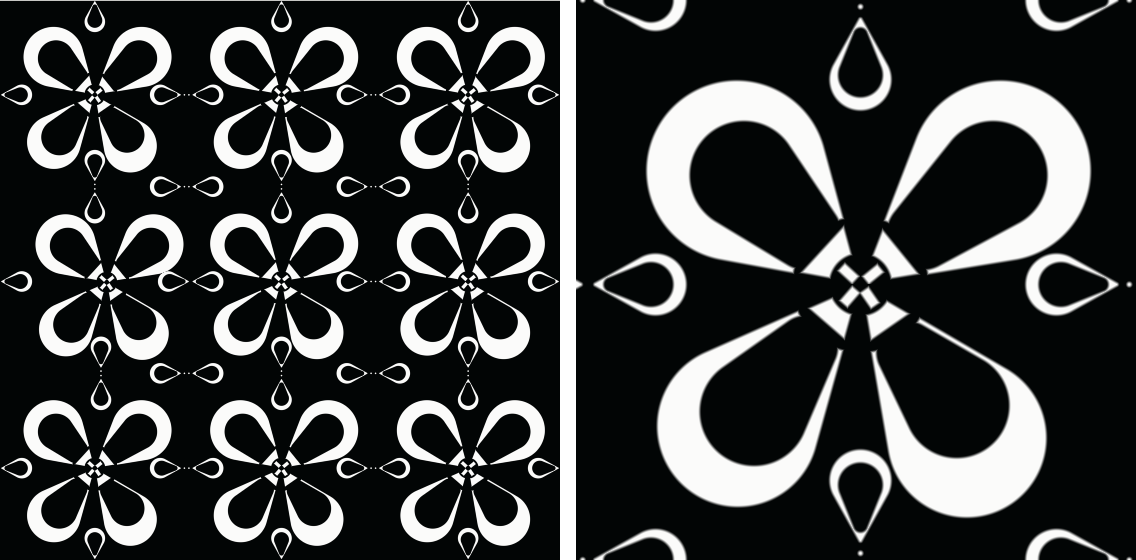
Left: the whole. Right: its middle third, enlarged.
Reproduce this pattern procedurally as a three.js fragment shader.

```glsl
// White four-petal outline flowers with small teardrop bows on black, three by three tiles.
varying vec2 vUv;

const float TILES = 3.0;
const vec3 INK = vec3(0.008, 0.018, 0.018);
const vec3 CHALK = vec3(0.985, 0.985, 0.98);
const vec3 TOP_LINE = vec3(0.78, 0.78, 0.77);
const float TOP_LINE_HEIGHT = 0.002;
const float SOFT = 0.0035;                 // edge softness, in tiles
const vec2 HEART = vec2(0.508, 0.492);     // flower centre inside a tile

// Petal outlines and holes: centre xy from the heart, radius z
const vec3 RIM_UR = vec3(0.250, 0.203, 0.161);
const vec3 RIM_UL = vec3(-0.221, 0.203, 0.161);
const vec3 RIM_LR = vec3(0.190, -0.274, 0.142);
const vec3 RIM_LL = vec3(-0.219, -0.253, 0.144);
const vec3 HOLE_UR = vec3(0.237, 0.195, 0.097);
const vec3 HOLE_UL = vec3(-0.208, 0.195, 0.097);
const vec3 HOLE_LR = vec3(0.172, -0.216, 0.094);
const vec3 HOLE_LL = vec3(-0.190, -0.227, 0.097);
const float STRAND = 0.007;                // thin petal line near the heart
const float PETAL_START = 0.122;
const float CAP_START = 0.056;
const float CAP_END = 0.092;

// Drift of the one misplaced tile, and of the bows on the canvas border
const vec2 ODD_TILE = vec2(0.0, 1.0);
const vec2 FLOWER_DRIFT = vec2(0.064, -0.004);
const float SIDE_BUD_DRIFT = 0.043;
const float LOWER_BOW_DRIFT = 0.033;
const float BORDER_INSET = 0.025;

// Distance to a capsule that tapers from radius ra at a to rb at b
float taper(vec2 p, vec2 a, vec2 b, float ra, float rb) {
  vec2 axis = b - a;
  float h = length(axis);
  axis /= h;
  p -= a;
  vec2 q = vec2(abs(dot(p, vec2(-axis.y, axis.x))), dot(p, axis));
  float s = (ra - rb) / h;
  float c = sqrt(1.0 - s * s);
  float k = dot(q, vec2(-s, c));
  if (k < 0.0) return length(q) - ra;
  if (k > c * h) return length(q - vec2(0.0, h)) - rb;
  return dot(q, vec2(c, s)) - ra;
}

float flower(vec2 p) {
  // Each quadrant holds one petal
  bool right = p.x > 0.0;
  bool upper = p.y > 0.0;
  vec3 rim = upper ? (right ? RIM_UR : RIM_UL) : (right ? RIM_LR : RIM_LL);
  vec3 hole = upper ? (right ? HOLE_UR : HOLE_UL) : (right ? HOLE_LR : HOLE_LL);

  // Petal: teardrop from the heart with an off-centre hole
  float body = taper(p, vec2(0.0), rim.xy, 0.001, rim.z);
  float inner = taper(p, rim.xy * 0.44, hole.xy, rim.z * 0.44 - STRAND, hole.z);
  float petal = max(max(body, -inner), PETAL_START - length(p));

  // Cap at the petal's foot, and a short bar of the central cross
  vec2 dir = normalize(rim.xy);
  float along = dot(p, dir);
  float across = abs(dot(p, vec2(-dir.y, dir.x)));
  float cap = max(body + 0.003, max(CAP_START - length(p), along - CAP_END));
  float bar = max(across - 0.009, abs(along - 0.029) - 0.017);
  return min(petal, min(cap, bar));
}

// Two hollow teardrops, tip to tip along x
float bow(vec2 p) {
  p.x = abs(p.x);
  float body = taper(p, vec2(0.035, 0.0), vec2(0.142, 0.0), 0.003, 0.055);
  float inner = taper(p, vec2(0.062, 0.0), vec2(0.134, 0.0), 0.013, 0.040);
  float speck = length(p - vec2(0.012, 0.0)) - 0.004;
  return min(max(body, -inner), speck);
}

// Moves bows on the canvas border outward
float inset(float d, float border) {
  bool outer = border < 0.5 || border > TILES - 0.5;
  return outer ? abs(d) + BORDER_INSET : d;
}

void main() {
  vec2 grid = vUv * TILES;
  vec2 tile = floor(grid);
  vec2 border = floor(grid + 0.5);
  vec2 local = fract(grid) - HEART;
  vec2 gap = grid - border;

  // Flowers
  bool odd = distance(tile, ODD_TILE) < 0.5;
  float d = flower(local - (odd ? FLOWER_DRIFT : vec2(0.0)));

  // Bows across the upright tile borders
  bool oddSide = border.x == ODD_TILE.x + 1.0 && tile.y == ODD_TILE.y && gap.x < 0.02;
  float side = gap.x - (oddSide ? SIDE_BUD_DRIFT : 0.0);
  d = min(d, bow(vec2(inset(side, border.x), local.y)));

  // Bows across the level tile borders
  bool oddLower = tile.x == ODD_TILE.x && border.y == ODD_TILE.y;
  float sway = local.x - (oddLower ? LOWER_BOW_DRIFT : 0.0);
  d = min(d, bow(vec2(inset(gap.y, border.y), sway)));

  // Bows where four tiles meet
  vec2 reach = abs(border - 0.5 * TILES);
  if (max(reach.x, reach.y) < 0.5 * TILES - 0.5) d = min(d, bow(gap));

  vec3 color = mix(CHALK, INK, smoothstep(-SOFT, SOFT, d));
  color = mix(color, TOP_LINE, smoothstep(-0.0007, 0.0007, vUv.y - 1.0 + TOP_LINE_HEIGHT));
  gl_FragColor = vec4(color, 1.0);
}
```
